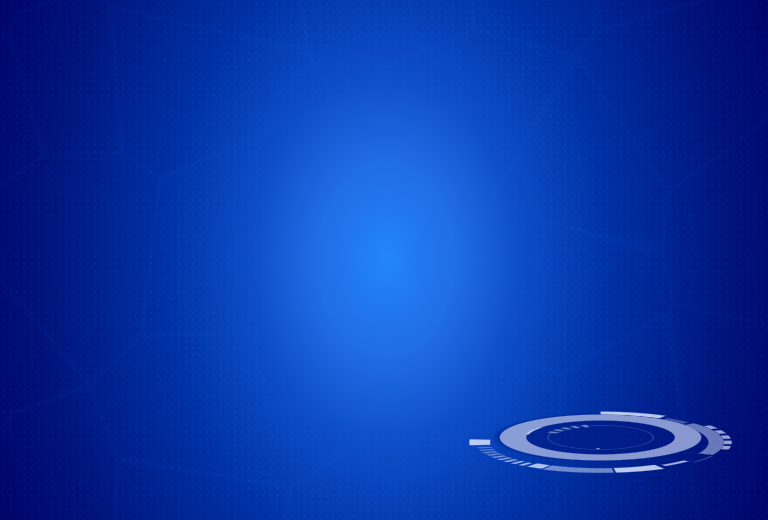
Write a Shadertoy shader that draws this background.

```glsl
// A deep blue backdrop lit by a tall oval glow, with a faint dot grid and web.
// A tilted dial of pale arcs lies at lower right: each arc is a polar box
// (radius range, angle range) drawn in a vertically squashed plane.

#define GLOW_CENTER vec2(0.503, 0.502)
#define GLOW_STRETCH 0.72
#define DOT_SPACING 0.0135
#define DOT_STRENGTH 0.035
#define WEB_SCALE 3.2
#define WEB_STRENGTH 0.018
#define DIAL_OFFSET vec2(0.322, 0.149)
#define DIAL_RADIUS 0.25
#define DIAL_TILT 0.238
#define FACE_LIFT 0.0097
#define FACE_TILT 0.228
#define PALE vec3(0.86, 0.90, 1.0)

vec2 hash2(vec2 cell) {
    vec2 h = vec2(dot(cell, vec2(127.1, 311.7)), dot(cell, vec2(269.5, 183.3)));
    return fract(sin(h) * 4375.85);
}

// Thin cell borders: gap between the two nearest scattered points
float cellWeb(vec2 p) {
    vec2 cell = floor(p);
    float nearest = 9.0, second = 9.0;
    for (int j = -1; j <= 1; j++)
    for (int i = -1; i <= 1; i++) {
        vec2 neighbour = cell + vec2(i, j);
        float d = distance(p, neighbour + hash2(neighbour));
        second = min(second, max(nearest, d));
        nearest = min(nearest, d);
    }
    return 1.0 - smoothstep(0.0, 0.045, second - nearest);
}

// Colour of the glow by distance from its centre
vec3 glowColor(float r) {
    vec3 c = mix(vec3(0.14, 0.55, 1.0), vec3(0.13, 0.43, 0.90), smoothstep(-0.06, 0.15, r));
    c = mix(c, vec3(0.05, 0.30, 0.78), clamp((r - 0.13) / 0.13, 0.0, 1.0));
    c = mix(c, vec3(0.0, 0.19, 0.64), clamp((r - 0.26) / 0.17, 0.0, 1.0));
    c = mix(c, vec3(0.0, 0.08, 0.49), clamp((r - 0.43) / 0.22, 0.0, 1.0));
    return mix(c, vec3(0.0, 0.01, 0.40), clamp((r - 0.65) / 0.18, 0.0, 1.0));
}

// Coverage of a signed distance; blur is one screen pixel in dial units
float fill(float d, float blur) {
    return clamp(0.5 - d / blur, 0.0, 1.0);
}

// Smooth arc between two radii and two angles (degrees) in a tilted plane
float arc(vec2 q, float tilt, vec2 radii, vec2 angles) {
    float r = max(length(q), 0.001);
    float pixel = 1.2 / (iResolution.y * DIAL_RADIUS);
    float blurR = pixel * length(vec2(q.x, q.y / tilt)) / r;
    float blurA = pixel * length(vec2(q.y, q.x / tilt)) / r;
    float turn = degrees(atan(q.y, q.x)) - 0.5 * (angles.x + angles.y);
    turn = abs(mod(turn + 180.0, 360.0) - 180.0);
    float along = radians(turn - 0.5 * (angles.y - angles.x)) * r;
    float across = abs(r - 0.5 * (radii.x + radii.y)) - 0.5 * (radii.y - radii.x);
    float ends = angles.y - angles.x > 359.0 ? 1.0 : fill(along, blurA);
    return fill(across, blurR) * ends;
}

// Outer segments of the dial
float outerArcs(vec2 q) {
    float t = DIAL_TILT;
    float a = 0.85 * arc(q, t, vec2(0.90, 1.00), vec2(60, 90));
    a = max(a, 0.30 * arc(q, t, vec2(0.85, 0.94), vec2(44, 57)));
    a = max(a, 0.48 * arc(q, t, vec2(0.83, 0.95), vec2(-25, 41)));
    a = max(a, 0.85 * arc(q, t, vec2(0.83, 0.98), vec2(-83, -60)));
    a = max(a, 0.50 * arc(q, t, vec2(0.83, 0.98), vec2(-117, -84)));
    a = max(a, 0.80 * arc(q, t, vec2(0.83, 0.96), vec2(-126, -118)));
    a = max(a, 0.85 * arc(q, t, vec2(0.85, 1.01), vec2(174, 185)));
    a = max(a, 0.75 * arc(q, t, vec2(0.86, 0.91), vec2(-57, -42)));
    a = max(a, 0.25 * arc(q, t, vec2(0.95, 0.97), vec2(-42, -27)));
    // Ticks fading toward the left end
    for (int i = 0; i < 9; i++) {
        float start = -131.0 - 5.0 * float(i);
        float tick = arc(q, t, vec2(0.85, 0.96), vec2(start, start + 2.6));
        a = max(a, tick * (0.75 - 0.055 * float(i)));
    }
    // Short bright blocks on the right rim
    for (int i = 0; i < 5; i++) {
        float start = -13.0 + 10.0 * float(i);
        a = max(a, 0.68 * arc(q, t, vec2(0.95, 1.01), vec2(start, start + 6.5)));
    }
    return a;
}

// Broad ring, fine inner circle and marks on the dial face
float faceArcs(vec2 q) {
    float t = FACE_TILT;
    float a = 0.62 * arc(q, t, vec2(0.571, 0.775), vec2(0, 360));
    a = max(a, 0.22 * arc(q, t, vec2(0.40, 0.41), vec2(0, 360)));
    a = max(a, 0.85 * arc(q, t, vec2(0.56, 0.59), vec2(143, 170)));
    a = max(a, 0.70 * arc(q, t, vec2(0.36, 0.40), vec2(-95, -91)));
    for (int i = 0; i < 5; i++) {
        float start = 104.0 + 12.0 * float(i);
        a = max(a, 0.5 * arc(q, t, vec2(0.36, 0.44), vec2(start, start + 6.0)));
    }
    return a;
}

void mainImage(out vec4 fragColor, in vec2 fragCoord) {
    float aspect = iResolution.x / iResolution.y;
    vec2 p = fragCoord / iResolution.y;

    // Glow with faint dots and web away from its core
    vec2 fromGlow = p - GLOW_CENTER * vec2(aspect, 1.0);
    float r = length(fromGlow * vec2(1.0, GLOW_STRETCH));
    vec3 color = glowColor(r);
    float outside = smoothstep(0.15, 0.42, r);
    float dotDist = length(fract(p / DOT_SPACING) - 0.5);
    float dots = 1.0 - smoothstep(0.08, 0.30, dotDist);
    color += vec3(0.2, 0.7, 1.0) * outside * (DOT_STRENGTH * dots + WEB_STRENGTH * cellWeb(p * WEB_SCALE));

    // Tilted dial
    vec2 d = p - vec2(aspect - DIAL_OFFSET.x, DIAL_OFFSET.y);
    vec2 rim = d / vec2(1.0, DIAL_TILT) / DIAL_RADIUS;
    vec2 face = (d - vec2(0.0, FACE_LIFT)) / vec2(1.0, FACE_TILT) / DIAL_RADIUS;
    color = mix(color, vec3(0.0, 0.09, 0.50), 0.6 * (1.0 - smoothstep(0.75, 0.85, length(face))));
    color = mix(color, PALE, max(outerArcs(rim), faceArcs(face)));
    fragColor = vec4(color, 1.0);
}
```
